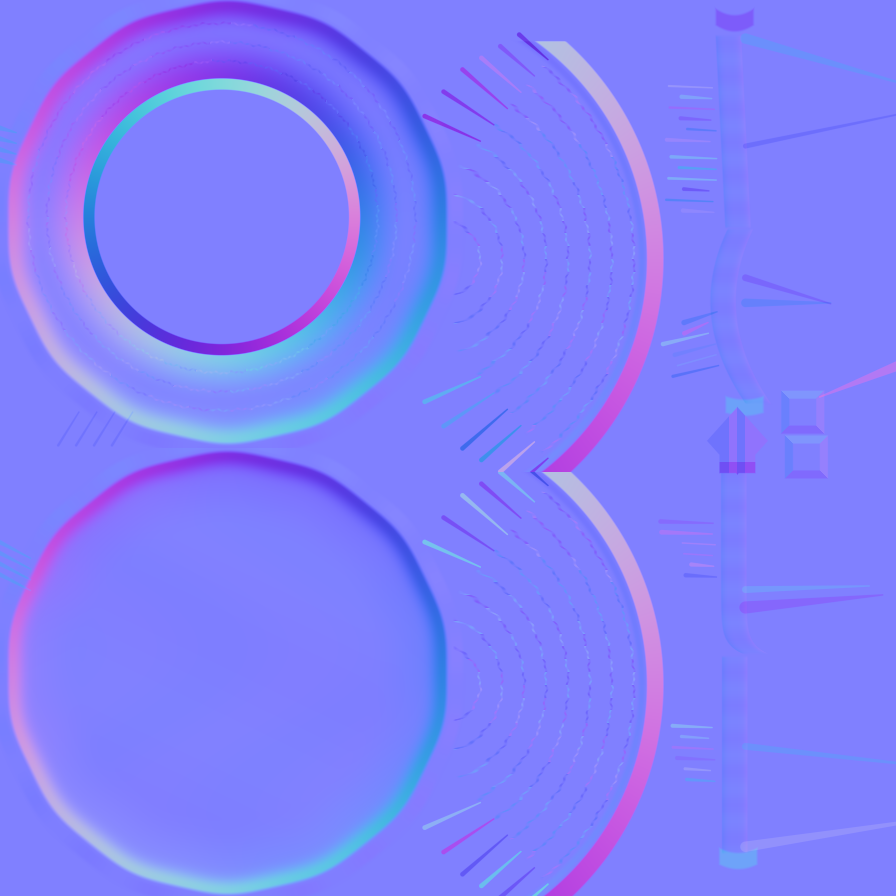
Write a Shadertoy shader that draws this texture map.

```glsl
// Tangent-space normal map: two round plates, two ribbed fans and a thin jewelled strap.
float hash(float k) { return fract(sin(k * 12.9898 + 4.1) * 4375.85); }
float below(float x, float limit, float soft) { return 1.0 - smoothstep(limit - soft, limit + soft, x); }
float band(float x, float lo, float hi, float soft) { return below(x, hi, soft) - below(x, lo, soft); }
vec2 tilt(float k, float amount) { return amount * cos(6.2832 * hash(k) - vec2(0.0, 1.5708)); }

float box(vec2 p, vec2 halfSize) {
  vec2 q = abs(p) - halfSize;
  return max(q.x, q.y);
}

// Line from a that narrows to a point at b
float spike(vec2 p, vec2 a, vec2 b, float width) {
  vec2 ab = b - a;
  float h = clamp(dot(p - a, ab) / dot(ab, ab), 0.0, 1.0);
  return below(length(p - a - ab * h), width * (1.0 - h) + 0.0008, 0.0008);
}

// Thin jagged line at distance zero, t runs along it
float contour(float d, float t) {
  d += 0.0007 * (sin(t * 260.0) + sin(t * 611.0 + 2.0));
  return below(abs(d), 0.0011, 0.0008) * (0.65 + 0.35 * sin(t * 930.0));
}

vec2 plates(vec2 p) {
  bool upper = p.y > 0.5;
  vec2 q = p - vec2(0.254, upper ? 0.752 : 0.249);
  float angle = atan(q.y, q.x);
  float r = length(q) + 0.0012 * cos(angle * 14.0);
  vec2 dir = q / max(length(q), 0.001);
  float edge = below(r, 0.246, 0.003), away = (r - 0.241) / (upper ? 0.016 : 0.013);
  vec2 n = -dir * edge * (0.5 * exp(-away * away) + 0.12 * smoothstep(0.16, 0.24, r));
  n += dir * 0.06 * band(r, 0.25, 0.264, 0.003) * (0.6 + 0.4 * sin(angle * 19.0));
  n += 0.012 * edge * vec2(sin(p.x * 31.0 + 3.0 * sin(p.y * 17.0)), sin(p.y * 27.0 + p.x * 13.0));
  if (!upper) return n;
  // Dished collar around a raised hoop
  vec2 c = p - vec2(0.2475, 0.758);
  float rc = length(c);
  vec2 dc = c / max(rc, 0.001);
  n -= dc * 0.58 * below(rc, 0.181, 0.029);
  for (float k = 0.0; k < 3.0; k++)
    n += contour(rc - 0.174 - 0.021 * k, angle * 0.2 + k) * tilt(k + floor(angle * 9.0), 0.13);
  n = mix(n, dc * 0.7, below(rc, 0.1545, 0.001));
  return n * smoothstep(0.141, 0.143, rc);
}

vec2 fans(vec2 p) {
  float side = step(0.4735, p.y);
  vec2 q = p - vec2(0.505, mix(0.2357, 0.711, side));
  // Radius in a family of circles whose centres slide left as they grow
  float s = (0.38 * q.x + sqrt(0.1444 * q.x * q.x + 1.76 * dot(q, q))) / 1.76;
  float ay = abs(q.y), k = clamp(floor((s - 0.031) / 0.0245 + 0.5), 0.0, 7.0);
  float inside = smoothstep(0.0, 0.004, q.x) * below(ay - 1.205 * q.x, 0.094, 0.004);
  vec2 n = inside * contour(s - 0.031 - 0.0245 * k, q.y + k * 0.37) * tilt(k + floor(q.y * 70.0), 0.24);
  // Straight streaks where the ribs run out
  for (float j = 0.0; j < 6.0; j++) {
    vec2 a = vec2(0.031, 0.1315) + j * vec2(0.0151, 0.0182);
    vec2 b = a + vec2(-1.0, 0.45 + 0.42 * min(j * 0.5, 1.0)) * (0.062 - 0.006 * j);
    float id = j + 11.0 * side + 5.0 * step(0.0, q.y);
    n += spike(vec2(q.x, ay), b, a, 0.0018) * tilt(id, 0.3 + 0.3 * hash(id + 3.0));
  }
  // Bright outer arc
  vec2 dir = normalize(q + vec2(0.38 * s, 0.0));
  float cut = below(p.y, 0.954, 0.001) * step(0.05, q.x);
  n -= dir * 0.12 * cut * band(s, 0.208, 0.215, 0.003);
  return mix(n, dir * 0.64, cut * band(s, 0.217, 0.2355, 0.0012));
}

vec2 strapPart(vec2 p, float centre, float lo, float hi) {
  float x = (p.x - centre) / 0.0145;
  return band(p.y, lo, hi, 0.002) * below(abs(x), 0.97, 0.08) * vec2(0.16 * x * x * x - 0.035, 0.025 * sin(p.y * 170.0));
}

vec2 cap(vec2 q, float bend, vec2 slope) {
  return slope * below(box(q - vec2(0.0, bend * q.x * q.x), vec2(0.021, 0.009)), 0.0, 0.002);
}

vec2 strap(vec2 p) {
  float bow = p.y - 0.664, foot = 0.025 * exp((0.27 - p.y) * 90.0);
  vec2 n = strapPart(p, 0.813 + 0.05 * (0.96 - p.y), 0.746, 0.96);
  n += strapPart(p, 0.807 + 3.0 * bow * bow, 0.55, 0.744);
  n += strapPart(p, 0.819 + min(foot, 0.03), 0.271, 0.473) + strapPart(p, 0.82, 0.048, 0.267);
  n += cap(p - vec2(0.82, 0.974), 16.0, vec2(-0.02, -0.28));
  n += cap(p - vec2(0.831, 0.545), 8.0, vec2(-0.15, 0.26)) + cap(p - vec2(0.824, 0.039), 12.0, vec2(-0.14, 0.28));
  // Faceted gem and two bevelled square stones
  vec2 g = p - vec2(0.823, 0.508);
  float star = min(abs(g.x) + 0.9 * abs(g.y) - 0.034, box(g + vec2(0.0, 0.02), vec2(0.02, 0.016)));
  n = mix(n, vec2(0.13 * sign(g.x) * sign(abs(g.x) - 0.009), g.y < -0.024 ? -0.38 : -0.1), below(star, 0.0, 0.001));
  for (float k = 0.0; k < 2.0; k++) {
    vec2 q = p - vec2(0.896 + 0.004 * k, 0.54 - 0.05 * k);
    n += sign(q) * step(abs(q.yx), abs(q)) * 0.17 * band(box(q, vec2(0.024)), -0.009, 0.0, 0.001);
  }
  return n;
}

vec2 strayStreaks(vec2 p) {
  vec2 n = vec2(0.0);
  // Short clusters left of the strap
  float rows[5] = float[5](0.874, 0.795, 0.61, 0.388, 0.16);
  for (int i = 0; i < 30; i++) {
    float k = float(i), y = rows[i / 6] + (mod(k, 6.0) - 2.5) * 0.012;
    vec2 a = vec2(0.737 + 0.035 * hash(k), y), b = vec2(0.79 + 0.012 * hash(k + 7.0), y + (i / 6 == 2 ? 0.012 : -0.002));
    n += spike(p, a, b, 0.0022 * hash(k + 2.0)) * tilt(k + 0.5, 0.1 + 0.3 * hash(k + 9.0));
  }
  // Long wedges to the right: start height, end x, end height, width
  vec4 wedges[8] = vec4[8](vec4(0.957, 1.02, 0.903, 0.005), vec4(0.837, 1.02, 0.876, 0.002),
    vec4(0.69, 0.927, 0.661, 0.003), vec4(0.662, 0.927, 0.662, 0.004), vec4(0.342, 0.97, 0.346, 0.003),
    vec4(0.322, 0.985, 0.336, 0.006), vec4(0.167, 1.05, 0.143, 0.003), vec4(0.055, 1.06, 0.09, 0.005));
  for (int i = 0; i < 8; i++)
    n += spike(p, vec2(0.832, wedges[i].x), wedges[i].yz, wedges[i].w) * tilt(float(i) + 0.3, 0.2);
  n += spike(p, vec2(1.01, 0.595), vec2(0.915, 0.557), 0.005) * vec2(0.4, -0.05);
  // Flecks beside the plates
  for (float k = 0.0; k < 4.0; k++) {
    float y = 0.86 - 0.012 * k, x = 0.065 + 0.02 * k;
    n += spike(p, vec2(-0.01, y), vec2(0.018, y - 0.008), 0.003) * vec2(-0.22, 0.12);
    n += spike(p, vec2(-0.01, y - 0.46), vec2(0.034, y - 0.483), 0.002) * vec2(-0.2, 0.14);
    n += spike(p, vec2(x, 0.503), vec2(x + 0.023, 0.54), 0.0006) * vec2(-0.12, -0.1);
  }
  return n;
}

void mainImage(out vec4 fragColor, in vec2 fragCoord) {
  vec2 p = fragCoord / iResolution.xy;
  vec2 n = plates(p) + fans(p) + strap(p) + strayStreaks(p);
  n *= min(1.0, 0.85 / max(length(n), 0.001));
  fragColor = vec4(0.5 + 0.5 * vec3(n, sqrt(1.0 - dot(n, n))), 1.0);
}
```
